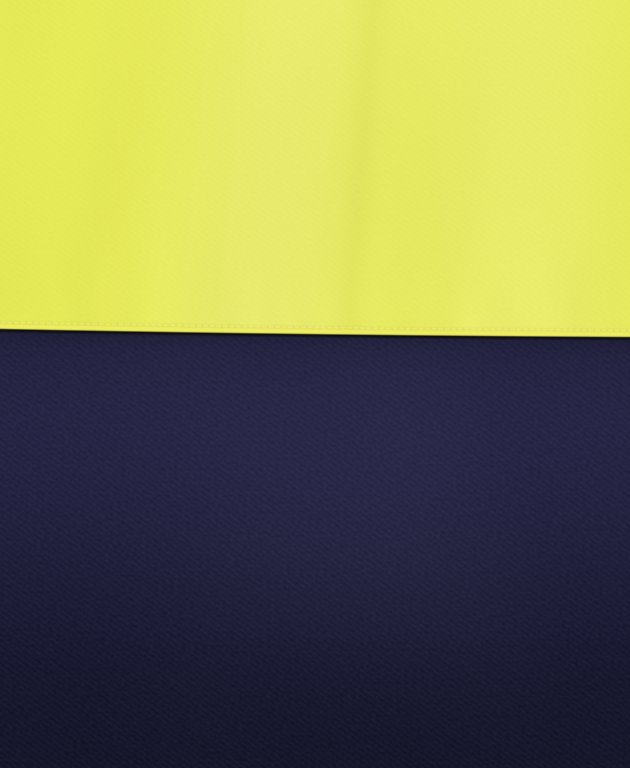
Reproduce this texture procedurally as a WebGL 2 fragment shader.

```glsl
#version 300 es
precision highp float;
// Two-tone workwear cloth: bright yellow panel stitched over navy twill.
uniform vec2 u_resolution;
out vec4 fragColor;

float hash(vec2 p) {
  p = fract(p * vec2(0.1031, 0.1137));
  p += dot(p, p.yx + 33.33);
  return fract((p.x + p.y) * p.x * 17.0);
}

vec2 gradientAt(vec2 cell) {
  float angle = 6.2832 * hash(cell);
  return vec2(cos(angle), sin(angle));
}

float gradientNoise(vec2 p) {
  vec2 i = floor(p), f = p - i;
  vec2 w = f * f * f * (f * (f * 6.0 - 15.0) + 10.0);
  vec2 e = vec2(0.0, 1.0);
  float low = mix(dot(gradientAt(i), f), dot(gradientAt(i + e.yx), f - e.yx), w.x);
  float high = mix(dot(gradientAt(i + e), f - e), dot(gradientAt(i + e.yy), f - e.yy), w.x);
  return mix(low, high, w.y);
}

float bump(float x, float center, float width) {
  float d = (x - center) / width;
  return exp(-d * d);
}

// Fine diagonal ribs broken up by thread irregularities.
float twill(vec2 p) {
  float ribs = sin(6.2832 * (p.x * 95.0 + p.y * 130.0));
  return 0.35 * ribs + gradientNoise(p * vec2(190.0, 230.0));
}

vec3 yellowCloth(vec2 uv, vec2 p, float above) {
  float pale = bump(uv.x, 0.42 + 0.12 * (uv.y - 0.6), 0.17) + 0.8 * bump(uv.x, 0.83, 0.17);
  vec3 color = mix(vec3(0.897, 0.915, 0.345), vec3(0.915, 0.925, 0.435), clamp(pale, 0.0, 1.0));

  // Soft vertical drape, a slanted fold and faint puckers near the seam.
  float drape = gradientNoise(vec2(p.x * 9.0 - p.y * 1.5, p.y * 2.0));
  float fold = bump(uv.x, 0.555 + 0.09 * (uv.y - 0.6), 0.025);
  float pucker = gradientNoise(vec2(p.x * 22.0, p.y * 7.0)) * exp(-above * 14.0);
  color += 0.018 * drape + 0.025 * pucker - vec3(0.022, 0.018, 0.025) * fold;
  return color + 0.008 * twill(p);
}

vec3 navyCloth(vec2 uv, vec2 p, float below) {
  vec3 color = mix(vec3(0.088, 0.094, 0.172), vec3(0.152, 0.148, 0.272),
                   smoothstep(-0.05, 0.46, uv.y));
  float sheen = bump(uv.x, 0.58, 0.33) * smoothstep(0.0, 0.3, uv.y);
  color += vec3(0.018, 0.017, 0.022) * (sheen - 0.3);
  color += 0.012 * gradientNoise(vec2(p.x * 5.0, p.y * 2.5) + 7.0);
  color += vec3(0.022, 0.021, 0.026) * twill(p);
  // Contact shadow cast by the folded hem.
  color *= 1.0 - 0.2 * exp(-below * 40.0);
  return mix(vec3(0.055, 0.055, 0.07), color, smoothstep(0.001, 0.006, below));
}

void main() {
  vec2 uv = gl_FragCoord.xy / u_resolution;
  vec2 p = gl_FragCoord.xy / u_resolution.y;
  float pixel = 1.0 / u_resolution.y;

  // The seam slopes gently down to the right.
  float seam = 0.5716 - 0.0165 * uv.x + 0.006 * uv.x * uv.x;
  float above = uv.y - seam;
  vec3 yellow = yellowCloth(uv, p, max(above, 0.0));

  // Raised hem with a bright lip and a groove along the stitch line.
  float hem = 1.0 - smoothstep(0.005, 0.009, above);
  yellow = mix(yellow, vec3(0.935, 0.93, 0.39), 0.75 * hem);
  yellow *= 1.0 - vec3(0.05, 0.06, 0.18) * bump(above, 0.0085, 0.0022);

  // Short repeated stitches, each a rounded capsule.
  vec2 stitch = vec2(mod(p.x, 0.0085) - 0.00425, above - 0.0088);
  stitch.x -= clamp(stitch.x, -0.0022, 0.0022);
  float thread = 1.0 - smoothstep(-pixel, pixel, length(stitch) - 0.0012);
  yellow = mix(yellow, vec3(0.96, 0.95, 0.55), 0.6 * thread);
  yellow *= 1.0 - vec3(0.12, 0.13, 0.2) * (1.0 - smoothstep(0.0, 0.0025, above));

  vec3 navy = navyCloth(uv, p, max(-above, 0.0));
  vec3 color = mix(navy, yellow, smoothstep(-pixel, pixel, above));
  fragColor = vec4(clamp(color, 0.0, 1.0), 1.0);
}
```
